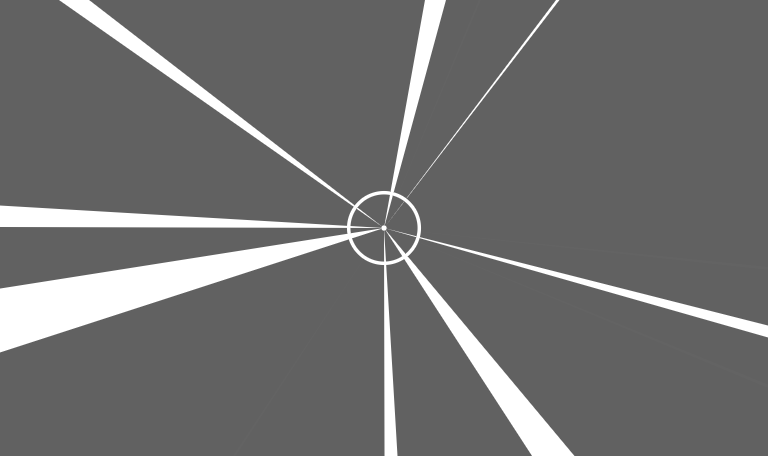
A WebGL 1 fragment shader for this background:

```glsl
precision highp float;
// White tapering rays bursting from a small ringed dot on a flat grey field.

uniform vec2 u_resolution;

// Lengths are in canvas heights, angles in degrees from the right.
const vec3 GREY = vec3(0.38);
const vec3 WHITE = vec3(1.0);
const float RING_RADIUS = 0.0774;
const float RING_HALF_WIDTH = 0.0038;
const float DOT_RADIUS = 0.0058;
const float FAINT = 0.015;
const int RAY_COUNT = 12;

// Exact box coverage of a band, so that thin tips fade smoothly.
float bandCoverage(float offset, float halfWidth, float pixel) {
  float upper = clamp((halfWidth - offset) / pixel + 0.5, 0.0, 1.0);
  float lower = clamp((-halfWidth - offset) / pixel + 0.5, 0.0, 1.0);
  return upper - lower;
}

// Wedge with its tip at the centre; ray = (angle, half spread, opacity).
float rayCoverage(vec2 p, vec3 ray, float pixel) {
  float angle = radians(ray.x);
  vec2 dir = vec2(cos(angle), sin(angle));
  float along = max(dot(p, dir), 0.0);
  float across = abs(p.x * dir.y - p.y * dir.x);
  return ray.z * bandCoverage(across, along * tan(radians(ray.y)), pixel);
}

void main() {
  float pixel = 1.0 / u_resolution.y;
  vec2 p = (gl_FragCoord.xy - 0.5 * u_resolution) * pixel;
  float radius = length(p);

  // Bright rays, counterclockwise
  vec3 rays[RAY_COUNT];
  rays[0] = vec3(52.69, 0.27, 1.0);
  rays[1] = vec3(77.30, 2.51, 1.0);
  rays[2] = vec3(143.62, 1.33, 1.0);
  rays[3] = vec3(178.25, 1.60, 1.0);
  rays[4] = vec3(193.46, 4.50, 1.0);
  rays[5] = vec3(271.76, 1.63, 1.0);
  rays[6] = vec3(306.44, 3.44, 1.0);
  rays[7] = vec3(344.92, 0.83, 1.0);

  // Barely visible rays
  rays[8] = vec3(67.2, 0.2, FAINT);
  rays[9] = vec3(236.7, 0.2, FAINT);
  rays[10] = vec3(337.6, 0.2, FAINT);
  rays[11] = vec3(354.0, 0.2, FAINT);

  float light = 0.0;
  for (int i = 0; i < RAY_COUNT; i++) {
    light += rayCoverage(p, rays[i], pixel);
  }

  // Ring and centre dot
  float ring = bandCoverage(abs(radius - RING_RADIUS), RING_HALF_WIDTH, pixel);
  float dotShape = clamp((DOT_RADIUS - radius) / pixel + 0.5, 0.0, 1.0);
  light = max(min(light, 1.0), max(ring, dotShape));

  gl_FragColor = vec4(mix(GREY, WHITE, light), 1.0);
}
```
